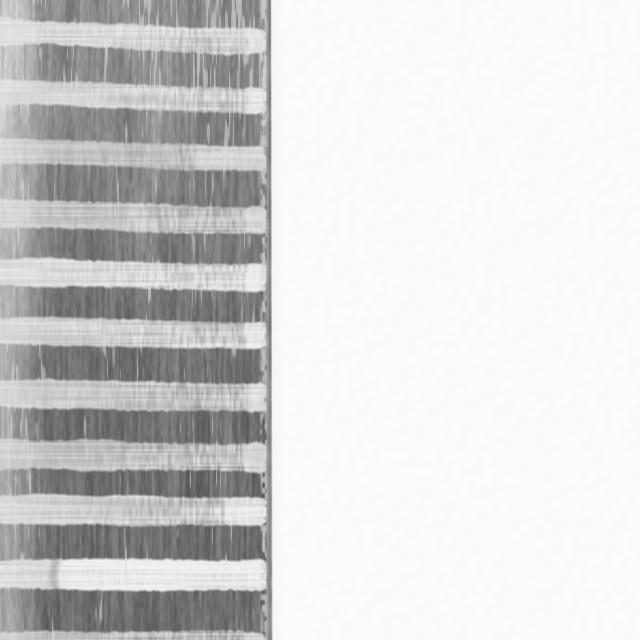
Reproduce this pattern procedurally as a Shadertoy shader.

```glsl
// A weathered grey board with pale hand-brushed stripes, standing against a white plaster wall.

const float BOARD_EDGE = 0.4255;   // right side of the board
const float FACE_EDGE = 0.4165;    // where the front face turns into the side
const float FIRST_ROW = 0.0573;
const float ROW_STEP = 0.0943;

// Per-stripe hand-made irregularity: vertical drift and paint coverage
const float DRIFT[11] = float[11](0.0, -0.001, -0.004, -0.001, -0.005, -0.008,
                                  -0.005, -0.005, -0.014, -0.008, 0.011);
const float COVER[11] = float[11](0.87, 0.84, 0.68, 0.70, 0.92, 0.85,
                                  0.78, 0.72, 0.84, 0.90, 0.72);

float hash(vec2 p) {
    vec3 q = fract(vec3(p.xyx) * 0.1031);
    q += dot(q, q.yzx + 33.33);
    return fract((q.x + q.y) * q.z);
}

float noise(vec2 p) {
    vec2 cell = floor(p), f = fract(p);
    f = f * f * (3.0 - 2.0 * f);
    return mix(mix(hash(cell), hash(cell + vec2(1, 0)), f.x),
               mix(hash(cell + vec2(0, 1)), hash(cell + vec2(1, 1)), f.x), f.y);
}

// Signed noise around zero
float ripple(vec2 p) { return noise(p) - 0.5; }

float bump(float x, float centre, float width) {
    float d = (x - centre) / width;
    return exp(-d * d);
}

// Bare board: darker downwards, with a soft glare on the left and vertical grain
float boardTone(vec2 p) {
    float tone = mix(0.54, 0.425, smoothstep(0.0, 0.65, p.y));
    tone += 0.23 * (1.0 - smoothstep(0.008, 0.085, p.x));
    tone += 0.05 * bump(p.x, 0.235, 0.03) * (1.0 - p.y);
    tone += 0.12 * ripple(p * vec2(230.0, 12.0)) + 0.07 * ripple(p * vec2(45.0, 5.0));
    return tone + 0.07 * ripple(p * vec2(380.0, 90.0));
}

// Thin bright vertical scratches, denser near the top and the right
float scratches(vec2 p) {
    float density = 0.10 + 0.22 * smoothstep(0.5, 0.0, p.y) * smoothstep(0.1, 0.36, p.x)
                  + 0.12 * bump(p.x, 0.23, 0.018) + 0.10 * bump(p.x, 0.35, 0.04)
                  + 0.10 * bump(p.x, 0.03, 0.03);
    float fine = noise(p * vec2(340.0, 24.0) + 7.0);
    float patches = noise(p * vec2(60.0, 9.0) + 31.0);
    return smoothstep(0.95 - density, 1.12 - density, 0.75 * fine + 0.35 * patches);
}

// Where a second, fuller brush stroke begins on the given stripe
float strokeStart(float row) {
    if (row == 2.0) return 0.305;
    if (row == 8.0) return 0.350;
    if (row == 9.0) return 0.082;
    return 0.385;
}

// Returns stripe coverage in x and paint tone in y
vec2 stripe(vec2 p, float pixel) {
    float row = clamp(round((p.y - FIRST_ROW) / ROW_STEP), 0.0, 10.0);
    int index = int(row);
    float slope = 0.0145 - 0.0014 * row;
    float centre = FIRST_ROW + row * ROW_STEP + DRIFT[index]
                 + slope * (smoothstep(0.0, 0.4, p.x) - 0.5);
    float wobble = 0.005 * ripple(vec2(p.x * 14.0, row * 7.3))
                 + 0.003 * ripple(vec2(p.x * 150.0, row * 3.7 + sign(p.y - centre)));
    float halfWidth = 0.0195 + 0.00045 * row;
    float roundedEnd = 0.006 * smoothstep(0.405, 0.42, p.x);
    float d = abs(p.y - centre) - halfWidth + wobble + roundedEnd;
    float body = 1.0 - smoothstep(-0.0015 - pixel, 0.0015 + pixel, d);
    body *= 1.0 - smoothstep(0.412, 0.421, p.x + 0.006 * ripple(vec2(row, p.y * 200.0)));

    float start = strokeStart(row) + 0.006 * ripple(vec2(row, p.y * 90.0));
    float fresh = smoothstep(start - 0.004, start + 0.004, p.x);
    float bristles = ripple(vec2(p.x * 9.0, p.y * 330.0));
    float weave = ripple(p * vec2(300.0, 60.0));
    float wear = smoothstep(0.10, 0.32, p.x) * (1.0 - fresh);
    float cover = COVER[index] + 0.10 * fresh + (0.14 + 0.14 * wear) * bristles
                + (0.12 + 0.30 * wear) * weave - 0.05 * wear;
    float tone = 0.89 + 0.035 * fresh + 0.05 * bristles;
    if (row == 9.0) tone -= 0.2 * bump(p.x, start + 0.004, 0.007);
    return vec2(body * clamp(cover, 0.0, 1.0), tone);
}

// Worn corner highlight, then the shaded side of the board
float sideTone(vec2 p, float tone) {
    float chips = noise(vec2(p.x * 250.0, p.y * 120.0));
    float corner = smoothstep(0.403, 0.411, p.x);
    tone = mix(tone, 0.84, corner * smoothstep(0.1, 0.75, chips) * 0.75);
    float side = 0.61 + 0.12 * ripple(p * vec2(120.0, 45.0))
               - 0.10 * bump(p.x, 0.4215, 0.002);
    return mix(tone, side, smoothstep(FACE_EDGE - 0.002, FACE_EDGE + 0.002, p.x));
}

// Nearly white plaster with faint relief
float wallTone(vec2 p) {
    float relief = noise(p * 75.0) - noise(p * 75.0 + vec2(0.35, 0.25));
    return 0.984 + 0.014 * relief + 0.005 * ripple(p * 210.0)
         - 0.02 * bump(p.x, BOARD_EDGE, 0.012);
}

void mainImage(out vec4 fragColor, in vec2 fragCoord) {
    vec2 p = fragCoord / iResolution.xy;
    p.y = 1.0 - p.y;   // measure downwards from the top
    float pixel = 1.0 / iResolution.y;

    vec2 paint = stripe(p, pixel);
    float tone = mix(boardTone(p), paint.y, paint.x);
    tone = mix(tone, 0.86, 0.55 * scratches(p));
    tone = sideTone(p, tone);

    float edge = BOARD_EDGE - 0.002 * (1.0 - p.y);
    tone = mix(tone, wallTone(p), smoothstep(edge - pixel, edge + pixel, p.x));
    fragColor = vec4(vec3(clamp(tone, 0.0, 1.0)), 1.0);
}
```
